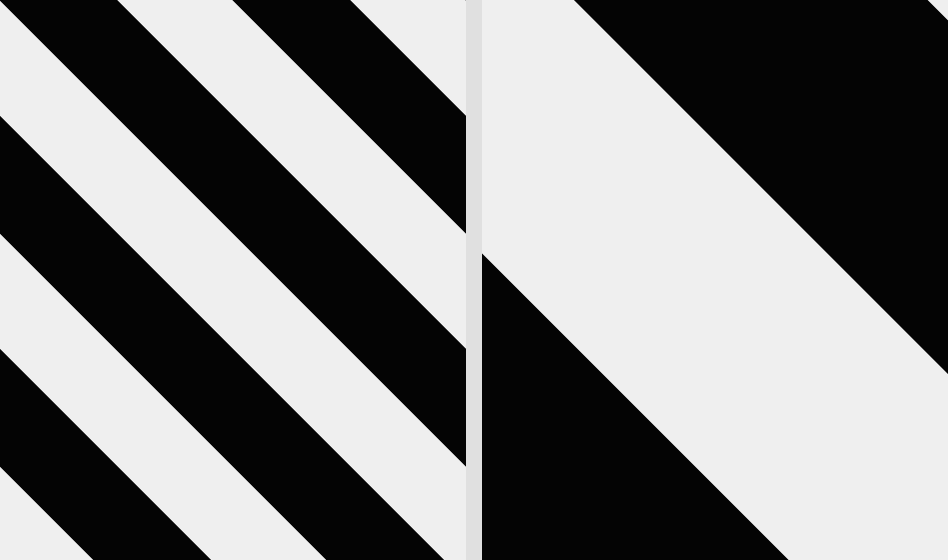
Left: the whole. Right: its middle third, enlarged.
Reproduce this pattern procedurally as a Shadertoy shader.

```glsl
// Even black diagonal stripes on a pale grey ground, falling from left to right
#define STRIPES_ACROSS 2.0   // repeats along the top edge
#define STRIPE_SHARE 0.506   // dark part of each repeat
#define STRIPE_PHASE 0.25    // stripe centre, in repeats from the top left corner
#define EDGE_SOFTNESS 0.6    // half width of the edge blend, in pixels
#define INK vec3(0.016)
#define GROUND vec3(0.938)

// Signed distance to the nearest stripe, in canvas widths; negative inside
float stripeDistance(vec2 p) {
    float repeats = (p.x - p.y) * STRIPES_ACROSS - STRIPE_PHASE;
    float fromCentre = abs(fract(repeats + 0.5) - 0.5);
    return (fromCentre - 0.5 * STRIPE_SHARE) / (STRIPES_ACROSS * sqrt(2.0));
}

void mainImage(out vec4 fragColor, in vec2 fragCoord) {
    // Measure from the top left corner, in canvas widths
    vec2 p = vec2(fragCoord.x, iResolution.y - fragCoord.y) / iResolution.x;

    float edge = EDGE_SOFTNESS / iResolution.x;
    float ground = smoothstep(-edge, edge, stripeDistance(p));
    fragColor = vec4(mix(INK, GROUND, ground), 1.0);
}
```
